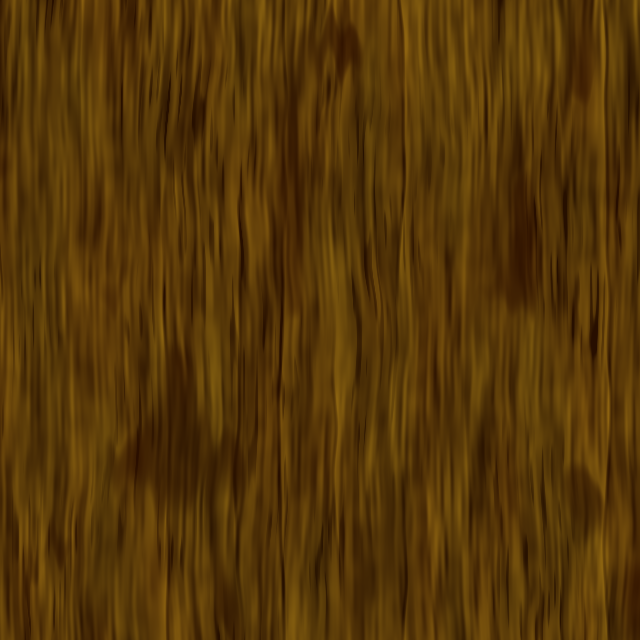
This texture is drawn by a Shadertoy shader. Its source:

```glsl
// Dark golden-brown wood with upright grain. Layers of stretched strand noise
// give fibres and broad tone; wandering ridges with a bright and a shaded side
// and a few ragged dark stains lie over them, all mapped to one colour ramp.

#define CONTRAST 1.14
#define WARP 0.008
#define FIBRES 88.0
#define FINE_FIBRES 185.0
#define FINE_GAIN 1.35
#define RIDGE_LANES 10.0
#define RIDGE_GAIN 1.9
#define RIDGE_WIDTH 0.008
#define STAIN_GAIN 1.3
#define MID_COLOUR vec3(0.342, 0.218, 0.030)
#define TONE_STEP vec3(0.064, 0.053, 0.0105)

float hash(vec2 p) {
    vec3 q = fract(p.xyx * 0.1031);
    q += dot(q, q.yzx + 33.33);
    return fract((q.x + q.y) * q.z);
}

// Smooth signed noise along one strand
float strand(float y, float id) {
    y += 17.0 * hash(vec2(id, 3.7));
    float i = floor(y), f = fract(y);
    f = f * f * (3.0 - 2.0 * f);
    return 2.0 * mix(hash(vec2(id, i)), hash(vec2(id, i + 1.0)), f) - 1.0;
}

// Neighbouring strands blended sideways; each has its own shift along the grain
float grain(vec2 p, float seed) {
    float i = floor(p.x), f = fract(p.x);
    f = f * f * (3.0 - 2.0 * f);
    return mix(strand(p.y, i + seed), strand(p.y, i + 1.0 + seed), f);
}

// Long meandering ridges: soft glow on one side, a narrow shadow on the other
float ridges(vec2 p) {
    float sum = 0.0;
    float lane = floor(p.x * RIDGE_LANES);
    for (float k = -1.0; k <= 1.0; k++) {
        float id = lane + k + 400.0;
        float centre = (lane + k + 0.2 + 0.6 * hash(vec2(id, 9.0))) / RIDGE_LANES;
        centre += 0.009 * strand(p.y * 4.0, id) + 0.003 * strand(p.y * 13.0, id + 50.0);
        float side = hash(vec2(id, 21.0)) < 0.7 ? 1.0 : -1.0;
        float d = (p.x - centre) * side;
        float width = RIDGE_WIDTH * (1.0 + 0.6 * strand(p.y * 5.0, id + 90.0));
        float glow = smoothstep(0.0015, -0.0015, d) * exp(min(d, 0.0) / width);
        float s = (d - 0.0035) / 0.0025;
        float strength = smoothstep(-0.6, 0.6, strand(p.y * 2.2, id + 130.0));
        sum += strength * (glow - 0.75 * exp(-s * s));
    }
    return sum;
}

// Dark stains whose ends are torn into points by the fibres
float stains(vec2 p) {
    float torn = 0.3 * grain(vec2(p.x * 60.0, p.y * 4.0), 600.0);
    float field = grain(vec2(p.x * 11.0, p.y * 7.5 + torn), 700.0);
    return smoothstep(0.62, 0.9, field);
}

void mainImage(out vec4 fragColor, in vec2 fragCoord) {
    vec2 uv = fragCoord / iResolution.y;

    // Bend the grain gently sideways
    vec2 p = uv;
    p.x += WARP * grain(uv * vec2(7.0, 5.0), 100.0);
    p.x += 0.25 * WARP * grain(uv * vec2(24.0, 16.0), 150.0);

    // Tone from broad zones down to thin fibres
    float broad = grain(p * vec2(7.0, 4.0), 200.0);
    float bands = grain(p * vec2(32.0, 6.0), 250.0);
    float fibres = grain(p * vec2(FIBRES, 8.0), 300.0);
    float fine = grain(p * vec2(FINE_FIBRES, 11.0), 800.0);
    float mottle = grain(p * vec2(70.0, 34.0), 1000.0);
    float tone = 0.35 * broad + 0.5 * bands + 0.85 * fibres + 0.35 * mottle;

    // Fine fibres are stronger in some places than in others
    float relief = 1.0 + 0.4 * grain(p * vec2(13.0, 6.0), 1100.0);
    tone += FINE_GAIN * relief * fine;

    // Thin dark pores gathered in patches
    float pores = smoothstep(0.3, 0.8, grain(p * vec2(215.0, 13.0), 1200.0));
    pores *= smoothstep(-0.3, 0.6, grain(p * vec2(14.0, 6.0), 1400.0));
    tone -= 1.6 * pores;

    // Stains flatten the fibres, ridges stand above them
    float stain = stains(p);
    tone = mix(tone, 0.5 * tone - STAIN_GAIN, stain);
    tone += RIDGE_GAIN * ridges(uv) * (1.0 - 0.7 * stain);
    tone = clamp(CONTRAST * tone, -3.0, 3.2);

    // Ramp from brown to gold, with zones leaning olive or red
    vec3 colour = MID_COLOUR + TONE_STEP * tone;
    float hue = grain(p * vec2(24.0, 6.0), 1600.0) - 0.8 * stain;
    colour += vec3(-0.006, 0.006, 0.002) * hue;
    fragColor = vec4(clamp(colour, 0.0, 1.0), 1.0);
}
```
